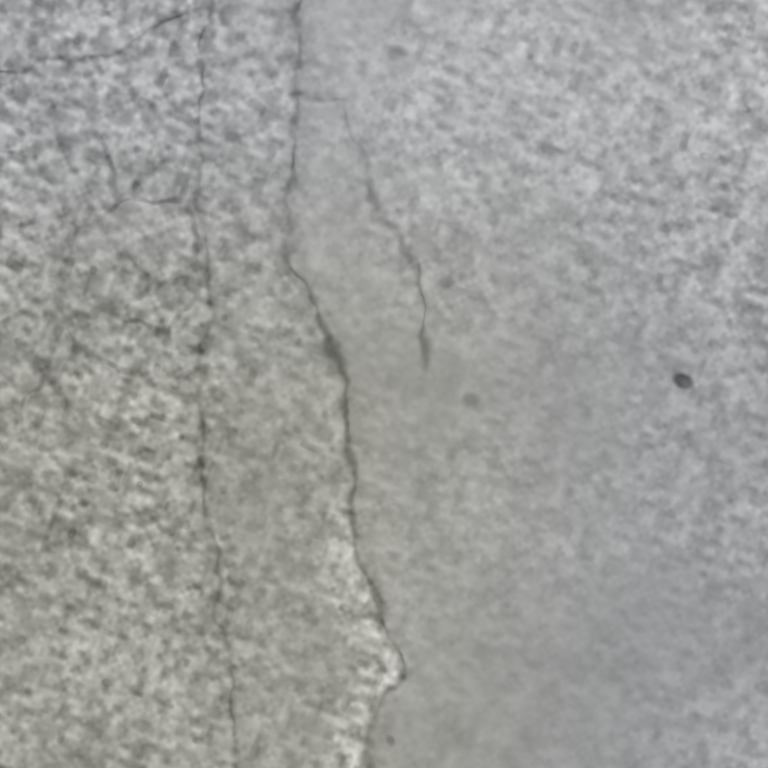
A WebGL 2 fragment shader for this texture:

```glsl
#version 300 es
precision highp float;
// Weathered grey asphalt: coarse grain on the left, smooth wear on the right, long cracks.

#define GRAIN_SCALE 88.0
#define ROUGH_GRAIN 0.36
#define SMOOTH_GRAIN 0.09
#define CRACK_WIDTH 0.0052
#define CRACK_DEPTH 0.15
#define WOBBLE 0.022
#define NETWORK_SCALE 11.0
#define NETWORK_DEPTH 0.075
#define BASE_TONE 0.612
#define PIT_CELLS 9.0

uniform vec2 u_resolution;
out vec4 fragColor;

float hash(vec2 p) {
  vec3 q = fract(p.xyx * vec3(0.1031, 0.1030, 0.0973));
  q += dot(q, q.yzx + 33.33);
  return fract((q.x + q.y) * q.z);
}

vec2 hash2(vec2 p) { return vec2(hash(p), hash(p + 57.3)); }

float noise(vec2 p) {
  vec2 i = floor(p), f = fract(p);
  f = f * f * (3.0 - 2.0 * f);
  return mix(mix(hash(i), hash(i + vec2(1, 0)), f.x),
             mix(hash(i + vec2(0, 1)), hash(i + vec2(1, 1)), f.x), f.y);
}

float fbm(vec2 p) {
  float sum = 0.0, amp = 0.5;
  for (int i = 0; i < 4; i++) {
    sum += amp * noise(p);
    p = mat2(1.6, 1.2, -1.2, 1.6) * p + 11.7;
    amp *= 0.5;
  }
  return sum / 0.9375;
}

// 1 inside the interval, fading over a soft margin
float band(float lo, float hi, float soft, float v) {
  return smoothstep(lo - soft, lo + soft, v) * (1.0 - smoothstep(hi - soft, hi + soft, v));
}

// Dark core plus a wider faint shadow, broken along its length
float crack(float d, vec2 p) {
  float w = CRACK_WIDTH * (0.45 + 1.1 * noise(p * 34.0));
  float core = exp(-d * d / (w * w)) * (0.35 + 0.85 * noise(p * 27.0 + 5.0));
  return core + 0.22 * exp(-abs(d) / 0.012);
}

// Gap between the two nearest cell centres: zero on cell borders
float cellGap(vec2 p) {
  vec2 i = floor(p);
  float near = 9.0, next = 9.0;
  for (int y = -1; y <= 1; y++)
    for (int x = -1; x <= 1; x++) {
      vec2 c = i + vec2(x, y);
      float d = length(c + hash2(c) - p);
      next = min(next, max(near, d));
      near = min(near, d);
    }
  return next - near;
}

// Small scattered dark pits
float pits(vec2 p) {
  vec2 q = p * PIT_CELLS, c = floor(q);
  vec2 d = q - c - 0.25 - 0.5 * hash2(c + 3.0);
  float r = 0.05 + 0.05 * hash(c + 9.0);
  return step(0.86, hash(c + 21.0)) * (1.0 - smoothstep(r * 0.4, r * 1.5, length(d)));
}

void main() {
  vec2 uv = gl_FragCoord.xy / u_resolution;
  float y = uv.y;
  vec2 warp = vec2(fbm(uv * 15.0), fbm(uv * 15.0 + 40.0)) - 0.5;
  vec2 p = uv + WOBBLE * 2.0 * warp;

  // Centre lines of the long cracks
  float leftX = 0.267 + 0.035 * (1.0 - smoothstep(0.0, 0.42, y));
  float midX = 0.374 + 0.074 * (1.0 - smoothstep(0.48, 0.70, y))
             + 0.067 * (1.0 - smoothstep(0.14, 0.36, y))
             - 0.035 * (1.0 - smoothstep(0.01, 0.13, y)) + 0.018 * smoothstep(0.82, 0.92, y);
  float rightX = 0.455 + 0.088 * (1.0 - smoothstep(0.58, 0.87, y));
  float topY = 0.912 + 0.085 * smoothstep(0.12, 0.27, uv.x);

  // Wear zones
  float patchy = fbm(uv * 6.0 + 8.0) - 0.5;
  float leftSide = 1.0 - smoothstep(-0.03, 0.04, p.x - leftX);
  float strip = band(leftX, midX, 0.02, p.x);
  float chips = band(midX - 0.055, midX, 0.018, p.x) * (1.0 - smoothstep(0.27, 0.36, y));
  float upperRight = smoothstep(0.48, 0.66, uv.x + 0.3 * patchy) * smoothstep(0.35, 0.75, y);
  float rough = 0.12 + 0.78 * leftSide + 0.42 * strip + 0.6 * chips + 0.34 * upperRight;
  rough += 0.25 * smoothstep(0.76, 0.98, uv.x) + 0.7 * patchy;
  rough = clamp(rough, 0.0, 1.15);

  // Broad tone
  float tone = BASE_TONE + 0.055 * smoothstep(0.35, 1.0, y) * smoothstep(0.2, 0.65, uv.x);
  tone += 0.014 * smoothstep(0.55, 0.9, y) + 0.012 * leftSide + 0.07 * chips;
  tone -= 0.018 * band(0.25, 0.6, 0.12, y) * leftSide;
  tone += 0.07 * patchy + 0.06 * (fbm(uv * 22.0) - 0.5);

  // Grain and darker specks
  vec2 g = mat2(0.94, 0.34, -0.34, 0.94) * uv * GRAIN_SCALE;
  float grain = 0.65 * noise(g * vec2(0.85, 1.1)) + 0.35 * noise(g * 1.8 + 31.0) - 0.5;
  tone += grain * mix(SMOOTH_GRAIN, ROUGH_GRAIN, rough);
  tone -= 0.08 * smoothstep(0.66, 0.9, noise(g * 0.75 + 70.0)) * rough;

  // Cracks, fine network and pits
  float dark = crack(p.x - leftX, uv) * 0.75;
  dark += crack(p.x - midX, uv + 3.0);
  dark += 0.75 * crack(p.x - rightX, uv + 6.0) * band(0.52, 0.855, 0.02, y);
  dark += 0.6 * crack(p.y - 0.862, uv + 7.0) * band(0.38, 0.455, 0.012, p.x);
  dark += 0.9 * crack(p.y - topY, uv + 9.0) * (1.0 - smoothstep(0.25, 0.28, uv.x));
  tone -= CRACK_DEPTH * min(dark, 1.15);
  float net = 1.0 - smoothstep(0.02, 0.13, cellGap(p * NETWORK_SCALE));
  tone -= NETWORK_DEPTH * net * leftSide * band(0.45, 0.88, 0.08, y) * noise(uv * 19.0) * 1.6;
  tone += 0.06 * exp(-pow((p.x - midX + 0.014) / 0.006, 2.0)) * noise(uv * 40.0) * (1.0 - y);
  vec2 stone = (uv - vec2(0.89, 0.502) + 0.012 * warp) * vec2(1.0, 1.35);
  stone.y += 0.35 * stone.x;
  tone -= 0.25 * (1.0 - smoothstep(0.008, 0.019, length(stone))) + 0.11 * pits(uv + 0.2 * warp * 0.1);

  // Cool at the top, warm towards the lower left
  float warm = (1.0 - smoothstep(0.45, 0.85, y)) * (1.0 - smoothstep(0.45, 0.85, uv.x));
  vec3 tint = mix(vec3(-0.003, 0.001, 0.004), vec3(0.004, 0.003, -0.024), warm);
  fragColor = vec4(clamp(vec3(tone) + tint, 0.0, 1.0), 1.0);
}
```
